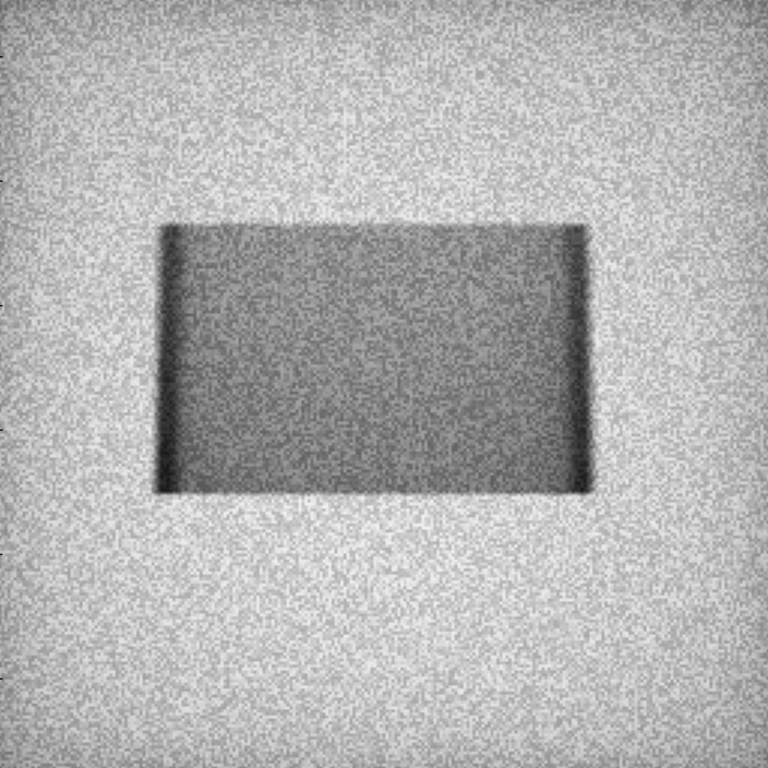
Give the GLSL for this background, as a WebGL 1 fragment shader.

```glsl
precision highp float;

uniform vec2 u_resolution;

const float GRAIN_CELLS = 256.0;
const float GRAIN_STRENGTH = 0.26;

float hash(vec2 cell) {
  vec3 q = fract(vec3(cell.xyx) * 0.1031);
  q += dot(q, q.yzx + 33.33);
  return fract((q.x + q.y) * q.z);
}

// Smoothly interpolated random values on a unit grid
float valueNoise(vec2 p) {
  vec2 cell = floor(p);
  vec2 f = smoothstep(0.0, 1.0, fract(p));
  float low = mix(hash(cell), hash(cell + vec2(1.0, 0.0)), f.x);
  float high = mix(hash(cell + vec2(0.0, 1.0)), hash(cell + vec2(1.0)), f.x);
  return mix(low, high, f.y);
}

float softStep(float signedDist, float blur) {
  return smoothstep(-blur, blur, signedDist);
}

float bell(float x, float width) {
  return exp(-x * x / (width * width));
}

// Bright field darkening towards the borders
float backdrop(vec2 p, vec2 center) {
  vec2 d = p - center;
  vec2 border = exp(-p / 0.04) + exp(-(1.0 - p) / 0.04);
  return 0.835 - 0.3 * dot(d, d) - 0.1 * (border.x + border.y);
}

// Signed distances inside the left, right, bottom and top sides
vec4 blockSides(vec2 p) {
  float drop = (0.708 - p.y) / 0.351;
  float flare = 0.007 * clamp(drop, 0.0, 1.0);
  return vec4(p.x - 0.208 + flare, 0.766 + flare - p.x,
              p.y - 0.357, 0.708 - p.y);
}

float blockMask(vec4 sides) {
  return softStep(sides.x, 0.009) * softStep(sides.y, 0.011)
       * softStep(sides.z, 0.005) * softStep(sides.w, 0.006);
}

// Grey body with dark vertical bands at both ends
float blockShade(vec4 sides) {
  float height = clamp(sides.z / 0.351, 0.0, 1.0);
  float body = mix(0.5, 0.57, smoothstep(0.0, 0.8, height));
  vec2 inset = max(sides.xy, 0.0);
  vec2 falloff = exp(-inset / 0.065);
  body -= 0.13 * falloff.x + 0.16 * falloff.y;
  float bands = 0.24 * bell(sides.x - 0.016, 0.017)
              + 0.18 * bell(sides.y - 0.016, 0.017);
  body -= bands * mix(1.15, 0.85, height);
  return body - 0.05 * exp(-max(sides.z, 0.0) / 0.015);
}

// Small dark marks repeated along the left border
float borderTicks(vec2 p, float spacing, float offset) {
  float y = abs(mod(p.y - offset + 0.5 * spacing, spacing) - 0.5 * spacing);
  return softStep(0.0035 - p.x, 0.001) * softStep(0.001 - y, 0.0008);
}

void main() {
  vec2 p = gl_FragCoord.xy / u_resolution;
  vec4 sides = blockSides(p);
  float mask = blockMask(sides);
  float shade = mix(backdrop(p, vec2(0.5, 0.46)), blockShade(sides), mask);

  // Film grain, weaker in the darkest tones
  float grain = valueNoise(p * GRAIN_CELLS) - 0.5;
  shade += grain * GRAIN_STRENGTH * mix(0.45, 1.0, smoothstep(0.1, 0.6, shade));

  shade = mix(shade, 0.1, borderTicks(p, 0.162, 0.116));
  gl_FragColor = vec4(vec3(clamp(shade, 0.0, 1.0)), 1.0);
}
```
